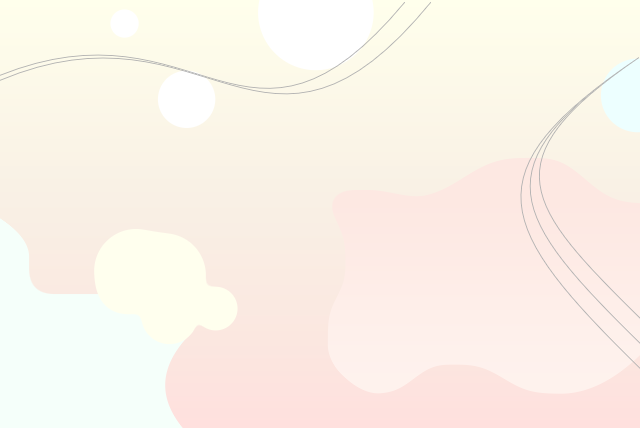
Reproduce this background procedurally as a Shadertoy shader.

```glsl
// Pastel backdrop: soft vertical gradient, organic blobs, plain discs and thin curves.
// Blobs are smoothly blended edge formulas and circles; curves are families of cubic
// Beziers. Lengths are in canvas heights, measured from the lower left.

#define LINE_WIDTH 0.0020
#define LINE_COLOR vec3(0.69, 0.69, 0.69)
#define SKY_TOP vec3(1.0, 1.0, 0.925)
#define SKY_MID vec3(0.975, 0.943, 0.898)
#define SKY_LOW vec3(0.984, 0.905, 0.878)
#define SKY_BASE vec3(1.0, 0.878, 0.870)
#define ROSE_TOP vec3(0.992, 0.908, 0.885)
#define ROSE_BASE vec3(0.998, 0.948, 0.930)
#define MINT vec3(0.962, 1.0, 0.980)
#define CREAM vec3(1.0, 1.0, 0.935)
#define AQUA vec3(0.930, 1.0, 1.0)
#define CURVE_STEPS 32

float smoothMin(float a, float b, float k) {
    float h = max(k - abs(a - b), 0.0) / k;
    return min(a, b) - 0.25 * k * h * h;
}

float smoothMax(float a, float b, float k) {
    return -smoothMin(-a, -b, k);
}

float disc(vec2 p, vec2 center, float radius) {
    return length(p - center) - radius;
}

// Flat-topped bump with its own width on either side
float hill(float x, float center, float widthLow, float widthHigh) {
    float d = abs(x - center) / (x < center ? widthLow : widthHigh);
    return exp(-d * d * d);
}

float segmentDistance(vec2 p, vec2 a, vec2 b) {
    vec2 ab = b - a;
    return length(p - a - ab * clamp(dot(p - a, ab) / dot(ab, ab), 0.0, 1.0));
}

float curveDistance(vec2 p, vec2 a, vec2 b, vec2 c, vec2 d) {
    float nearest = 1e3;
    vec2 previous = a;
    for (int i = 1; i <= CURVE_STEPS; i++) {
        float t = float(i) / float(CURVE_STEPS), s = 1.0 - t;
        vec2 next = s * s * s * a + 3.0 * s * t * (s * b + t * c) + t * t * t * d;
        nearest = min(nearest, segmentDistance(p, previous, next));
        previous = next;
    }
    return nearest;
}

// Large blob at the right, bounded by a top, a bottom and a left edge
float roseBlob(vec2 p) {
    float top = 0.536 + 0.020 * (1.0 - smoothstep(0.86, 1.0, p.x))
              - 0.011 * smoothstep(1.3, 1.5, p.x) + 0.095 * hill(p.x, 1.24, 0.18, 0.145);
    float riseLeft = min(p.x - 0.889, 0.0), riseRight = max(p.x - 1.309, 0.0);
    float bottom = 0.080 + 0.068 * hill(p.x, 1.06, 0.107, 0.135)
                 + 5.5 * riseLeft * riseLeft + 2.6 * riseRight * riseRight;
    float left = 0.766 + 0.041 * hill(p.y, 0.39, 0.096, 0.105);
    float d = smoothMax(p.y - top, left - p.x, 0.064);
    return smoothMax(d, bottom - p.y, 0.03);
}

// Lower left corner: a rounded shoulder merged with a wide slab
float mintBlob(vec2 p) {
    float bulge = max(p.y - 0.40, 0.0);
    float shoulder = p.x - 0.068 + 8.4 * bulge * bulge;
    float waist = p.y - 0.10;
    float slab = max(p.y - 0.313, p.x - min(0.386 + 4.1 * waist * waist, 0.45));
    return smoothMin(shoulder, slab, 0.06);
}

float creamBlob(vec2 p) {
    float d = disc(p, vec2(0.318, 0.367), 0.098);
    d = smoothMin(d, disc(p, vec2(0.383, 0.357), 0.098), 0.02);
    d = smoothMin(d, disc(p, vec2(0.504, 0.279), 0.051), 0.03);
    d = smoothMin(d, disc(p, vec2(0.396, 0.262), 0.066), 0.02);
    return smoothMin(d, disc(p, vec2(0.289, 0.328), 0.058), 0.02);
}

float curves(vec2 p) {
    float d = 1e3;
    // Wave across the upper left
    for (int i = 0; i < 2; i++) {
        float k = float(i);
        d = min(d, curveDistance(p, vec2(0.0, 0.824 - 0.0117 * k),
            vec2(0.469, 1.012) + k * vec2(0.0195, 0.0055),
            vec2(0.574, 0.549) + k * vec2(0.041, -0.031), vec2(0.945 + 0.061 * k, 0.994)));
    }
    // Bends fanning out from one tip at the right
    for (int i = 0; i < 3; i++) {
        float k = float(i);
        d = min(d, curveDistance(p, vec2(1.492, 0.865),
            vec2(1.094, 0.596) + k * vec2(0.0225, 0.0137),
            vec2(1.156, 0.471) + k * vec2(0.036, 0.0244), vec2(1.5, 0.135 + 0.0586 * k)));
    }
    return d - 0.5 * LINE_WIDTH;
}

float cover(float d) {
    return clamp(0.5 - d * iResolution.y, 0.0, 1.0);
}

void mainImage(out vec4 fragColor, in vec2 fragCoord) {
    vec2 p = fragCoord / iResolution.y;

    // Background gradient
    vec3 color = mix(SKY_BASE, SKY_LOW, clamp(p.y / 0.2, 0.0, 1.0));
    color = mix(color, SKY_MID, clamp((p.y - 0.2) / 0.35, 0.0, 1.0));
    color = mix(color, SKY_TOP, clamp((p.y - 0.55) / 0.45, 0.0, 1.0));

    // Blobs
    vec3 rose = mix(ROSE_BASE, ROSE_TOP, smoothstep(0.08, 0.60, p.y));
    color = mix(color, rose, cover(roseBlob(p)));
    color = mix(color, MINT, cover(mintBlob(p)));
    color = mix(color, CREAM, cover(creamBlob(p)));

    // Discs
    float whites = min(disc(p, vec2(0.738, 0.971), 0.135), disc(p, vec2(0.291, 0.945), 0.033));
    whites = min(whites, disc(p, vec2(0.436, 0.768), 0.067));
    color = mix(color, vec3(1.0), cover(whites));
    color = mix(color, AQUA, cover(disc(p, vec2(1.490, 0.777), 0.086)));

    // Thin curves
    color = mix(color, LINE_COLOR, cover(curves(p)));
    fragColor = vec4(color, 1.0);
}
```
